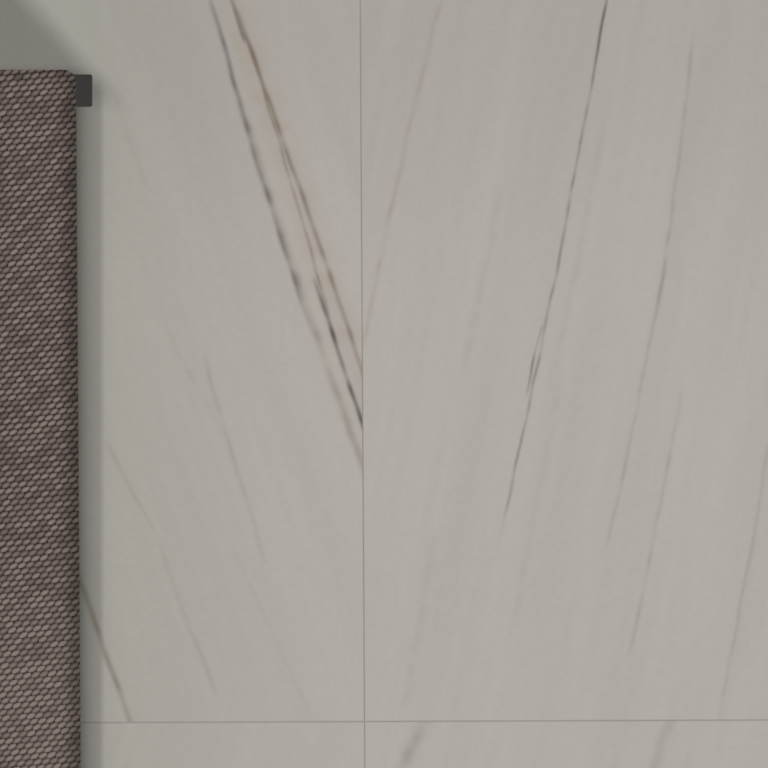
Give the GLSL for this texture, as a Shadertoy shader.

```glsl
float hash(vec2 p) {
    return fract(sin(dot(p, vec2(127.1, 311.7))) * 43758.5453);
}

float noise(vec2 p) {
    vec2 i = floor(p), f = fract(p);
    f = f * f * (3.0 - 2.0 * f);
    return mix(mix(hash(i), hash(i + vec2(1, 0)), f.x),
               mix(hash(i + vec2(0, 1)), hash(i + vec2(1, 1)), f.x), f.y);
}

float roundedBox(vec2 p, vec2 center, vec2 halfSize, float radius) {
    vec2 d = abs(p - center) - halfSize + radius;
    return length(max(d, 0.0)) + min(max(d.x, d.y), 0.0) - radius;
}

float fill(float d, float soft) {
    return 1.0 - smoothstep(-soft, soft, d);
}

// Broken mineral line from a down to b, bowed sideways and faded at its ends
float vein(vec2 p, vec2 a, vec2 b, float width, float bow) {
    float t = (a.y - p.y) / (a.y - b.y);
    float x = mix(a.x, b.x, t) + bow * 4.0 * t * (1.0 - t);
    x += 0.003 * (noise(vec2(p.y * 28.0, a.x * 90.0)) - 0.5);
    float d = (p.x - x) / width;
    float ends = smoothstep(0.0, 0.15, t) * (1.0 - smoothstep(0.85, 1.0, t));
    return exp(-d * d) * ends * mix(0.25, 1.0, noise(vec2(p.x * 40.0, p.y * 55.0)));
}

// Fine stretched grain running along the slant of a slab
float grain(vec2 p, float slant) {
    float x = p.x - slant * p.y;
    float broad = noise(vec2(x * 24.0, p.y * 2.5));
    float fine = noise(vec2(x * 85.0 + 7.0, p.y * 5.0));
    return 0.55 * broad + 0.45 * fine - 0.5;
}

vec3 leftSlab(vec2 p, vec3 stone) {
    const vec3 brown = vec3(0.43, 0.38, 0.33);
    const vec3 slate = vec3(0.29, 0.28, 0.28);
    const vec4 faint[6] = vec4[6](
        vec4(0.260, 0.56, 0.352, 0.25), vec4(0.138, 0.43, 0.207, 0.30),
        vec4(0.205, 0.30, 0.290, 0.08), vec4(0.150, 0.88, 0.195, 0.75),
        vec4(0.300, 0.30, 0.415, 0.05), vec4(0.215, 0.58, 0.300, 0.42));
    stone += 0.018 * grain(p, -0.36);
    for (int i = 0; i < 6; i++) {
        float line = vein(p, faint[i].xy, faint[i].zw, 0.0038, -0.003);
        stone = mix(stone, vec3(0.52, 0.48, 0.43), (i < 3 ? 0.24 : 0.12) * line);
    }
    // Main bundle converging on the joint
    stone = mix(stone, vec3(0.64, 0.59, 0.54), 0.5 * vein(p, vec2(0.27, 1.1), vec2(0.51, 0.37), 0.022, 0.0));
    stone = mix(stone, slate, 0.50 * vein(p, vec2(0.267, 1.03), vec2(0.412, 0.55), 0.0034, -0.005));
    stone = mix(stone, brown, 0.40 * vein(p, vec2(0.300, 0.91), vec2(0.496, 0.33), 0.0055, -0.006));
    stone = mix(stone, brown, 0.68 * vein(p, vec2(0.271, 1.09), vec2(0.500, 0.435), 0.0034, 0.002));
    stone = mix(stone, brown, 0.45 * vein(p, vec2(0.309, 0.99), vec2(0.442, 0.54), 0.0024, 0.003));
    stone = mix(stone, slate, 0.85 * vein(p, vec2(0.407, 0.645), vec2(0.492, 0.385), 0.0031, 0.0));
    stone = mix(stone, slate, 0.65 * vein(p, vec2(0.288, 1.04), vec2(0.320, 0.94), 0.0026, 0.0));
    return mix(stone, brown, 0.50 * vein(p, vec2(0.093, 0.275), vec2(0.182, 0.025), 0.0042, 0.0));
}

vec3 rightSlab(vec2 p, vec3 stone) {
    const vec3 gray = vec3(0.42, 0.40, 0.38);
    const vec4 faint[8] = vec4[8](
        vec4(0.905, 0.98, 0.850, 0.56), vec4(0.870, 0.68, 0.785, 0.27),
        vec4(0.890, 0.51, 0.815, 0.13), vec4(1.005, 0.45, 0.932, 0.05),
        vec4(0.655, 0.78, 0.595, 0.48), vec4(0.800, 0.90, 0.705, 0.45),
        vec4(0.565, 0.32, 0.520, 0.05), vec4(0.735, 0.55, 0.660, 0.15));
    stone += 0.024 * grain(p, 0.19);
    for (int i = 0; i < 8; i++) {
        float line = vein(p, faint[i].xy, faint[i].zw, i < 4 ? 0.0030 : 0.006, 0.003);
        stone = mix(stone, gray, (i < 4 ? 0.20 : 0.08) * line);
    }
    stone = mix(stone, gray, 0.48 * vein(p, vec2(0.798, 1.05), vec2(0.642, 0.26), 0.0023, 0.006));
    stone = mix(stone, gray * 0.65, 0.5 * vein(p, vec2(0.794, 1.02), vec2(0.768, 0.88), 0.0019, 0.0));
    stone = mix(stone, gray * 0.65, 0.4 * vein(p, vec2(0.706, 0.58), vec2(0.684, 0.48), 0.0020, 0.0));
    return mix(stone, vec3(0.54, 0.48, 0.43), 0.27 * vein(p, vec2(0.590, 1.06), vec2(0.463, 0.50), 0.0038, -0.005));
}

// Staggered stitches rising to the right, with uneven yarn
vec3 weave(vec2 p, float edge) {
    vec2 q = p * vec2(92.0, 132.0);
    q.y -= 0.12 * q.x;
    q.x += 0.35 * floor(q.y);
    vec2 cell = fract(q) - 0.5;
    float stitch = 1.0 - smoothstep(0.08, 0.68, length(vec2(cell.x * 0.8, cell.y - 0.5 * cell.x)));
    float yarn = stitch * mix(0.65, 1.1, hash(floor(q)));
    yarn += 0.10 * (noise(p * vec2(35.0, 90.0)) - 0.5) + 0.13 * (1.0 - smoothstep(0.1, 0.32, p.y));
    vec3 cloth = mix(vec3(0.235, 0.205, 0.185), vec3(0.53, 0.48, 0.455), clamp(yarn, 0.0, 1.0));
    float turn = smoothstep(edge - 0.03, edge, p.x) + 0.6 * smoothstep(0.885, 0.912, p.y);
    return cloth * (1.0 - 0.28 * min(turn, 1.0));
}

void mainImage(out vec4 fragColor, in vec2 fragCoord) {
    vec2 p = fragCoord / iResolution.xy;
    float soft = 1.0 / iResolution.y;
    float jointX = mix(0.475, 0.469, p.y);
    float jointY = mix(0.0586, 0.0625, p.x);
    float edge = mix(0.105, 0.098, p.y);

    // Stone slabs under a gentle falloff of light
    vec3 stone = mix(vec3(0.650, 0.638, 0.606), vec3(0.690, 0.668, 0.643), smoothstep(0.08, 0.48, p.x));
    stone *= 1.0 - 0.035 * smoothstep(0.6, 1.0, p.y);
    vec3 color = mix(leftSlab(p, stone), rightSlab(p, stone), smoothstep(-soft, soft, p.x - jointX));
    if (p.y < jointY) {
        color = stone + 0.02 * grain(p, 0.3);
        float smudge = vein(p, vec2(0.565, 0.09), vec2(0.510, -0.03), 0.009, 0.0)
                     + 0.6 * vein(p, vec2(0.882, 0.09), vec2(0.840, -0.03), 0.008, 0.0);
        color = mix(color, vec3(0.49, 0.47, 0.45), 0.45 * smudge);
    }
    color += 0.010 * (noise(p * 190.0) - 0.5);

    // Joints
    float upright = fill(abs(p.x - jointX) - 0.0008, soft);
    float level = fill(abs(p.y - jointY) - 0.0010, soft);
    color = mix(color, vec3(0.52, 0.50, 0.475), max(0.70 * upright, 0.55 * level));

    // Cast shadows beside and above the cloth
    float side = fill(p.x - 0.133, 0.005) * (1.0 - smoothstep(0.86, 0.91, p.y));
    float contact = exp(-max(p.x - edge, 0.0) / 0.014) * (1.0 - smoothstep(0.88, 0.92, p.y));
    float above = fill(p.x - 0.035 - 0.87 * (1.0 - p.y), 0.026) * smoothstep(0.85, 0.90, p.y);
    color *= 1.0 - 0.12 * side - 0.32 * contact - 0.21 * above;

    // Dark bracket and woven cloth
    float bracket = roundedBox(p, vec2(0.100, 0.882), vec2(0.020, 0.021), 0.003);
    color = mix(color, vec3(0.23, 0.225, 0.215), fill(bracket, soft));
    float cloth = roundedBox(p, vec2(edge - 0.2, 0.409), vec2(0.2, 0.5), 0.016);
    color = mix(color, weave(p, edge), fill(cloth, soft));
    fragColor = vec4(color, 1.0);
}
```
